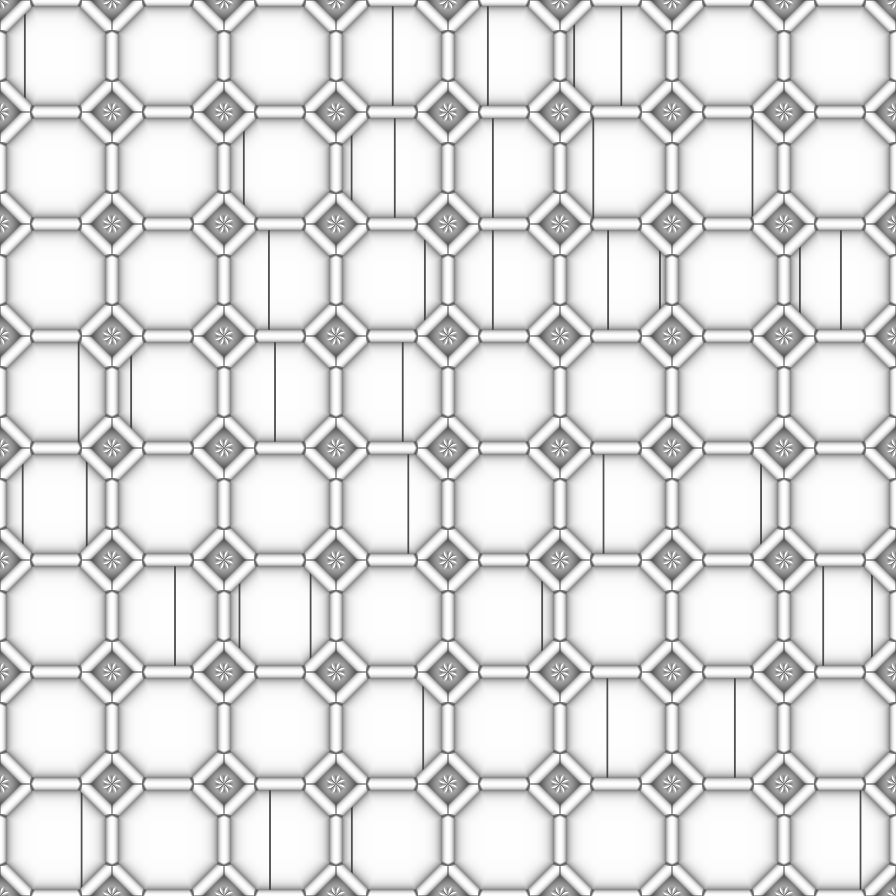
A Shadertoy shader for this pattern:

```glsl
// Octagonal white panels framed by rounded, mitred bars, with a small diamond
// and an eight-petal rosette at each junction. Distances to the bar centre lines
// shade an 8 by 8 grid; hashed cells carry one or two thin vertical cracks.

const float TAU = 6.2831853;
const float GRID = 8.0;
const float TIP = 0.27;    // junction centre to diamond tip, in cells
const float BAR = 0.056;   // half width of a bar, in cells

float hash(vec2 cell, float seed) {
    vec3 h = fract(vec3(cell.xyx + seed) * vec3(0.1031, 0.1030, 0.0973));
    h += dot(h, h.yzx + 33.33);
    return fract((h.x + h.y) * h.z);
}

// Antialiased coverage of the region where d is negative.
float fill(float d, float px) {
    return 1.0 - smoothstep(-0.6 * px, 0.6 * px, d);
}

// Recessed diamond: each pair of walls casts its own soft shadow.
float diamondShade(vec2 p) {
    vec2 wall = vec2(abs(p.x + p.y), abs(p.x - p.y)) * 0.7071;
    vec2 depth = max(TIP * 0.7071 - BAR - wall, 0.0);
    vec2 light = 1.0 - 0.46 * exp(-depth / 0.075);
    return 0.94 * light.x * light.y;
}

// Pointed petals, each lit on one side and shaded on the other.
float rosette(vec2 p, float base, float px) {
    float r = length(p);
    float f = fract(atan(p.y, p.x) * 8.0 / TAU) - 0.5;
    float arc = r * TAU / 8.0;
    float halfWidth = 0.38 * sin(0.5 * TAU * clamp(r / 0.088, 0.0, 1.0));
    float gap = mix(0.42, base, smoothstep(0.045, 0.09, r));
    float petal = mix(0.68, 1.0, fill(-f * arc, px));
    return mix(gap, petal, fill((abs(f) - halfWidth) * arc, px) * fill(r - 0.084, px));
}

// Up to two vertical cracks at hashed positions within the panel.
float cracks(vec2 uv, float px) {
    vec2 cell = mod(floor(uv), GRID);
    float x = fract(uv.x) - 0.5;
    float count = hash(cell, 3.7);
    float first = mix(-0.36, 0.36, hash(cell, 11.3));
    float second = first - (first < 0.0 ? -1.0 : 1.0) * mix(0.34, 0.64, hash(cell, 23.9));
    float a = fill(abs(x - first) - 0.008, px) * step(count, 0.47);
    float b = fill(abs(x - second) - 0.008, px) * step(count, 0.16);
    return max(a, b);
}

void mainImage(out vec4 fragColor, in vec2 fragCoord) {
    vec2 uv = fragCoord / iResolution.xy * GRID;
    float px = GRID / min(iResolution.x, iResolution.y);

    // Fold the junction into one eighth: m.x along the bar, m.y across it.
    vec2 p = fract(uv + 0.5) - 0.5;
    vec2 q = abs(p);
    vec2 m = vec2(max(q.x, q.y), min(q.x, q.y));
    float slant = (m.x + m.y - TIP) * 0.7071;
    float straight = length(vec2(max(TIP - m.x, 0.0), m.y));
    float d = min(abs(slant), straight);
    float inBar = fill(d - BAR, px);

    // Panel with soft contact shadow and cracks.
    float shade = 1.0 - 0.48 * exp(-max(d - BAR, 0.0) / 0.042);
    shade = mix(shade, 0.2, 0.85 * cracks(uv, px));

    // Diamond and rosette.
    float inner = rosette(p, diamondShade(p), px);
    shade = mix(shade, inner, fill(slant, px));

    // Rounded bars with dark mitre seams.
    float bar = 1.0 - 0.43 * pow(min(d / BAR, 1.0), 2.5);
    float outerSeam = fill(abs(slant - m.y) / 1.85 - 0.005, px) * step(TIP, m.x);
    float innerSeam = fill(m.y - 0.005, px) * fill(m.x - TIP, px);
    bar = mix(bar, 0.25, 0.8 * max(outerSeam, innerSeam));
    shade = mix(shade, bar, inBar);

    fragColor = vec4(vec3(0.995 * shade), 1.0);
}
```
